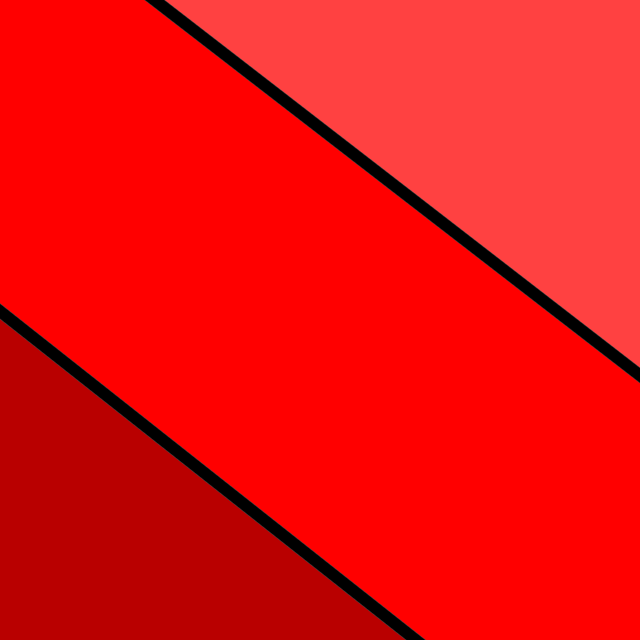
This background is drawn by a WebGL 1 fragment shader. Its source:

```glsl
precision highp float;
// Three flat red fields divided by two slanted black bars.

uniform vec2 u_resolution;

#define BAR_HALF_WIDTH 0.0098
#define RIM_WIDTH 0.0008
#define BRIGHT_RED vec3(1.0, 0.0, 0.0)
#define LIGHT_RED vec3(1.0, 0.255, 0.255)
#define DARK_RED vec3(0.725, 0.0, 0.0)
#define INK vec3(0.0)
#define RIM_GREY vec3(0.27)
// Each bar's centre line, as two points on the canvas border.
#define UPPER_START vec2(0.2415, 1.0)
#define UPPER_END vec2(1.0, 0.4134)
#define LOWER_START vec2(0.0, 0.5137)
#define LOWER_END vec2(0.6497, 0.0)

// Signed distance to the line from a to b, positive on its upper right.
float lineDistance(vec2 p, vec2 a, vec2 b) {
    vec2 along = normalize(b - a);
    return dot(p - a, vec2(-along.y, along.x));
}

// Coverage of a band around a line, smoothed over one pixel.
float band(float distanceToLine, float halfWidth, float pixel) {
    return clamp((halfWidth - abs(distanceToLine)) / pixel + 0.5, 0.0, 1.0);
}

// Black bar with a hairline grey rim.
vec3 drawBar(vec3 color, float distanceToLine, float pixel) {
    color = mix(color, RIM_GREY, band(distanceToLine, BAR_HALF_WIDTH, pixel));
    return mix(color, INK, band(distanceToLine, BAR_HALF_WIDTH - RIM_WIDTH, pixel));
}

void main() {
    vec2 uv = gl_FragCoord.xy / u_resolution;
    float pixel = 1.0 / min(u_resolution.x, u_resolution.y);
    float upper = lineDistance(uv, UPPER_START, UPPER_END);
    float lower = lineDistance(uv, LOWER_START, LOWER_END);

    // Fields: the seams lie hidden under the bars.
    vec3 color = mix(DARK_RED, BRIGHT_RED, step(0.0, lower));
    color = mix(color, LIGHT_RED, step(0.0, upper));

    // Bars
    color = drawBar(color, upper, pixel);
    color = drawBar(color, lower, pixel);

    gl_FragColor = vec4(color, 1.0);
}
```
